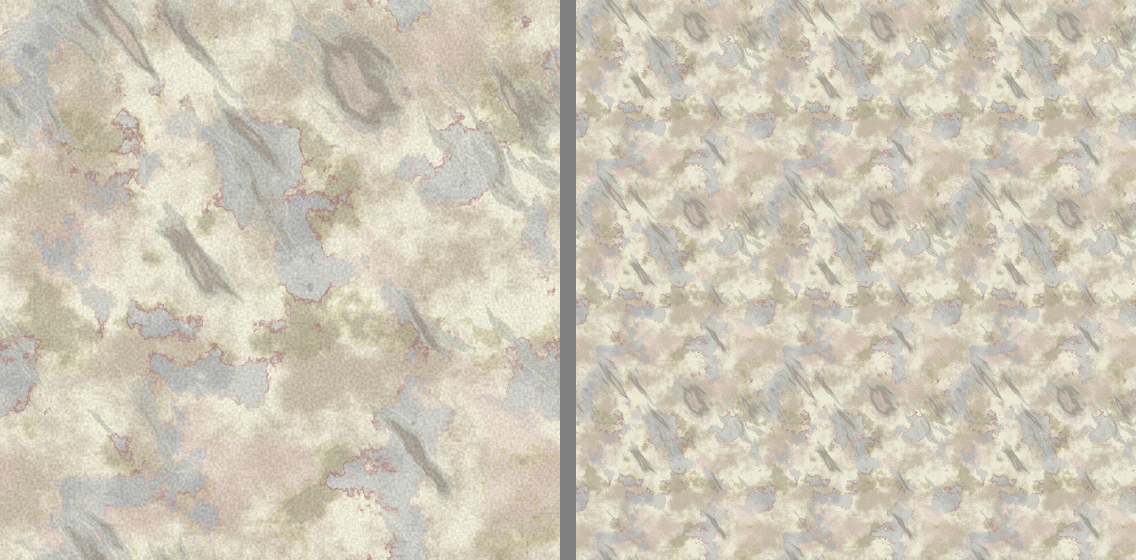
Left, the tile; right, the same tile 3 across and 3 down.
This texture is drawn by a three.js fragment shader. Its source:

```glsl
// Weathered cream marble: grey clouds with red rims, olive stains and slanted streaks.
varying vec2 vUv;

const vec3 TAN = vec3(0.775, 0.730, 0.655);
const vec3 CREAM = vec3(0.925, 0.915, 0.840);
const vec3 PINK = vec3(0.860, 0.770, 0.735);
const vec3 OLIVE = vec3(0.665, 0.645, 0.535);
const vec3 GREY = vec3(0.700, 0.705, 0.705);
const vec3 PALE_GREY = vec3(0.795, 0.800, 0.775);
const vec3 RED = vec3(0.660, 0.475, 0.475);
const vec3 SAGE = vec3(0.745, 0.755, 0.705);
const vec3 UMBER = vec3(0.600, 0.555, 0.510);
const vec3 SHELL = vec3(0.840, 0.785, 0.730);

float hash(vec2 p) {
  vec3 q = fract(p.xyx * vec3(443.897, 441.423, 437.195));
  q += dot(q, q.yzx + 19.19);
  return fract((q.x + q.y) * q.z);
}

// Contribution of one lattice corner; mapping it back into the unit tile makes it wrap.
float corner(vec2 cell, vec2 offset, mat2 adjugate, float det, float seed) {
  vec2 tilePos = mod(adjugate * cell + 0.5, det) / det;
  float angle = 6.28318 * hash(tilePos + seed);
  return dot(vec2(cos(angle), sin(angle)), offset);
}

// Gradient noise on any integer lattice, so slanted cells tile as well.
float noise(vec2 uv, mat2 lattice, float seed) {
  vec2 p = lattice * uv;
  vec2 i = floor(p);
  vec2 f = p - i;
  vec2 w = f * f * f * (f * (f * 6.0 - 15.0) + 10.0);
  mat2 adj = mat2(lattice[1].y, -lattice[0].y, -lattice[1].x, lattice[0].x);
  float det = abs(lattice[0].x * lattice[1].y - lattice[1].x * lattice[0].y);
  vec2 e = vec2(1.0, 0.0);
  float low = mix(corner(i, f, adj, det, seed),
                  corner(i + e.xy, f - e.xy, adj, det, seed), w.x);
  float high = mix(corner(i + e.yx, f - e.yx, adj, det, seed),
                   corner(i + e.xx, f - e.xx, adj, det, seed), w.x);
  return mix(low, high, w.y);
}

float fbm(vec2 uv, mat2 lattice, int octaves, float gain, float seed) {
  float sum = 0.0;
  float amplitude = 1.0;
  for (int i = 0; i < 7; i++) {
    if (i >= octaves) break;
    sum += amplitude * noise(uv, lattice, seed);
    lattice *= 2.0;
    amplitude *= gain;
    seed += 0.173;
  }
  return sum;
}

// Soft line where a field crosses a level.
float rim(float field, float level, float width) {
  float d = (field - level) / width;
  return exp(-d * d);
}

void main() {
  vec2 uv = vUv;

  // Fields
  vec2 warp = vec2(fbm(uv, mat2(6.0), 4, 0.5, 0.31), fbm(uv, mat2(6.0), 4, 0.5, 0.67));
  float tone = fbm(uv, mat2(5.0), 7, 0.68, 1.13);
  float cloud = fbm(uv, mat2(5.0), 7, 0.62, 2.41);
  float stain = fbm(uv, mat2(6.0), 6, 0.58, 3.29);
  float blush = fbm(uv, mat2(4.0), 5, 0.6, 4.57);
  float zone = noise(uv, mat2(3.0), 5.83);
  mat2 slant = mat2(12.0, 2.0, 9.0, -2.0);
  float streak = fbm(uv + 0.035 * warp, slant, 4, 0.45, 6.19) + 0.5 * zone;
  float grey = cloud + 0.3 * streak;

  // Cream ground with pink and olive stains
  vec3 color = mix(TAN, CREAM, smoothstep(-0.5, 0.45, tone));
  color = mix(color, PINK, 0.5 * smoothstep(0.15, 0.5, blush));
  color = mix(color, OLIVE, 0.65 * smoothstep(0.30, 0.48, stain));
  color = mix(color, vec3(0.79, 0.75, 0.56), 0.4 * rim(stain, 0.34, 0.05));

  // Grey clouds and their ragged red rims
  vec3 cloudColor = mix(GREY, PALE_GREY, smoothstep(-0.4, 0.4, tone));
  color = mix(color, cloudColor, 0.9 * smoothstep(0.20, 0.28, grey));
  color = mix(color, GREY * 0.88, 0.6 * smoothstep(0.68, 0.76, grey));
  float redness = smoothstep(-0.2, 0.3, stain - blush);
  color = mix(color, RED, (0.15 + 0.5 * redness) * rim(grey, 0.20, 0.045));

  // Streaks: sage sheath, umber core, pale heart
  color = mix(color, SAGE, 0.7 * smoothstep(0.27, 0.34, streak));
  color = mix(color, CREAM, 0.4 * rim(streak, 0.27, 0.02));
  color = mix(color, UMBER, 0.65 * smoothstep(0.42, 0.50, streak));
  color = mix(color, SHELL, 0.7 * smoothstep(0.56, 0.68, streak));
  color = mix(color, UMBER, 0.4 * rim(streak, 0.43, 0.015));

  // Fine grain with a hint of yellow
  color += 0.10 * noise(uv, mat2(200.0), 7.37);
  color.b += 0.07 * noise(uv, mat2(150.0), 8.51);

  gl_FragColor = vec4(clamp(color, 0.0, 1.0), 1.0);
}
```
